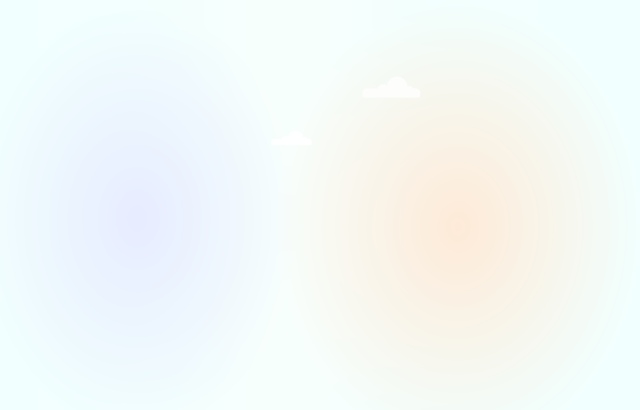
Reproduce this background procedurally as a Shadertoy shader.

```glsl
// A pale mint sky with two soft elliptical glows, lavender left and peach right,
// and two small flat-bottomed white clouds.
// Glows are radial ramps in canvas fractions; clouds are unions of distance shapes.

const vec3 MINT = vec3(0.947, 1.0, 0.995);
const vec3 PALE = vec3(0.976, 0.998, 0.988);
const vec3 LAVENDER = vec3(0.905, 0.925, 1.0);
const vec3 PEACH = vec3(0.996, 0.918, 0.845);

// Elliptical falloff: 1 at the centre, 0 at the given radii
float glow(vec2 uv, vec2 centre, vec2 radii) {
    return max(0.0, 1.0 - length((uv - centre) / radii));
}

float circle(vec2 p, vec2 centre, float radius) {
    return length(p - centre) - radius;
}

// Horizontal capsule from x = a to x = b at height y
float capsule(vec2 p, float a, float b, float y, float radius) {
    return length(p - vec2(clamp(p.x, a, b), y)) - radius;
}

// Cloud of unit width resting on y = 0
float cloudDistance(vec2 p) {
    float d = capsule(p, 0.08, 0.92, 0.08, 0.08);
    d = min(d, capsule(p, 0.05, 0.95, 0.04, 0.05));
    d = min(d, circle(p, vec2(0.36, 0.12), 0.11));
    d = min(d, circle(p, vec2(0.60, 0.18), 0.18));
    d = min(d, circle(p, vec2(0.80, 0.10), 0.10));
    return max(d, -p.y);
}

// Coverage of a cloud placed by its lower left corner and width
float cloud(vec2 p, vec2 corner, float width, float pixel) {
    float d = cloudDistance((p - corner) / width) * width;
    return 1.0 - smoothstep(-pixel, pixel, d);
}

void mainImage(out vec4 fragColor, in vec2 fragCoord) {
    vec2 uv = fragCoord / iResolution.xy;
    vec2 p = fragCoord / iResolution.y;
    float pixel = 0.75 / iResolution.y;

    // Sky with a faint brighter band between the glows
    float band = exp(-pow((uv.x - 0.45) / 0.16, 2.0));
    vec3 color = mix(MINT, PALE, 0.8 * band);

    // Coloured glows
    color = mix(color, LAVENDER, glow(uv, vec2(0.215, 0.467), vec2(0.25, 0.52)));
    color = mix(color, PEACH, glow(uv, vec2(0.716, 0.447), vec2(0.285, 0.55)));

    // Clouds, scaled to the canvas width
    float fit = iResolution.x / iResolution.y / 1.561;
    vec2 q = vec2(p.x / fit, p.y);
    float far = cloud(q, vec2(0.884, 0.762), 0.141, pixel);
    float near = cloud(q, vec2(0.662, 0.646), 0.098, pixel);
    color = mix(color, vec3(0.995), 0.85 * far);
    color = mix(color, vec3(1.0), 0.9 * near);

    fragColor = vec4(color, 1.0);
}
```
